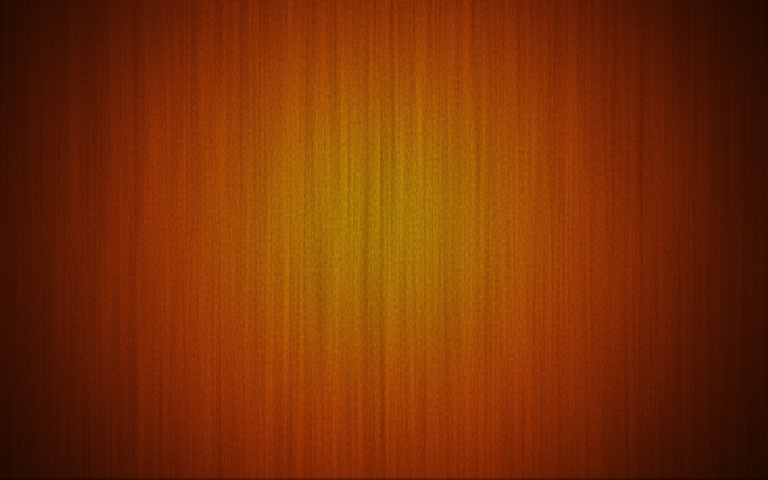
Write a WebGL 2 fragment shader that draws this background.

```glsl
#version 300 es
precision highp float;
// Polished amber wood: fine vertical grain, a golden central glow and a dark vignette.

#define GLOW_CENTER vec2(0.495, 0.545)
#define VIGNETTE_CENTER vec2(0.492, 0.51)
#define GLOW_RADIUS 0.34
#define VIGNETTE_RADIUS 0.69
#define VIGNETTE_POWER 4.3
#define PEAK_RED 0.66
#define STREAK_STRENGTH 0.17
#define SPECKLE_STRENGTH 0.13
#define SEAM_STRENGTH 0.16

uniform vec2 u_resolution;
out vec4 fragColor;

// Pseudo-random unit vector for a lattice cell
vec2 cellGradient(vec2 cell) {
    vec3 h = fract(cell.xyx * vec3(0.1031, 0.1030, 0.0973));
    h += dot(h, h.yzx + 33.33);
    float angle = 6.2832 * fract((h.x + h.y) * h.z);
    return vec2(cos(angle), sin(angle));
}

// Gradient noise, roughly -0.7 to 0.7
float gradientNoise(vec2 p) {
    vec2 cell = floor(p);
    vec2 f = p - cell;
    vec2 blend = f * f * f * (f * (f * 6.0 - 15.0) + 10.0);
    vec2 e = vec2(1.0, 0.0);
    float a = dot(cellGradient(cell), f);
    float b = dot(cellGradient(cell + e.xy), f - e.xy);
    float c = dot(cellGradient(cell + e.yx), f - e.yx);
    float d = dot(cellGradient(cell + e.xx), f - e.xx);
    return mix(mix(a, b, blend.x), mix(c, d, blend.x), blend.y);
}

// Long vertical fibres summed over several widths
float woodStreaks(vec2 p) {
    float sum = 0.0;
    vec2 scale = vec2(22.0, 0.7);
    float weight = 0.28;
    for (int i = 0; i < 4; i++) {
        sum += weight * gradientNoise(p * scale + 17.3 * float(i + 1));
        scale *= vec2(2.1, 1.7);
        weight *= 1.3;
    }
    return sum;
}

// Smooth light falloff, with gold in the middle and red towards the rim
vec3 woodLight(vec2 uv, vec2 aspect) {
    float rim = length((uv - VIGNETTE_CENTER) * aspect);
    float core = length((uv - GLOW_CENTER) * aspect) / GLOW_RADIUS;
    float red = PEAK_RED / (1.0 + pow(rim / VIGNETTE_RADIUS, VIGNETTE_POWER));
    float greenRatio = 0.275 + 0.435 * exp(-core * core);
    return vec3(red, red * greenRatio, red * 0.038);
}

void main() {
    vec2 uv = gl_FragCoord.xy / u_resolution;
    vec2 aspect = vec2(u_resolution.x / u_resolution.y, 1.0);
    vec2 p = uv * aspect;
    vec3 color = woodLight(uv, aspect);

    // Fibres and short speckles
    float streaks = woodStreaks(p);
    float speckle = gradientNoise(p * vec2(230.0, 130.0) + 5.7);
    float grain = STREAK_STRENGTH * streaks + SPECKLE_STRENGTH * speckle;
    color *= 1.0 + grain * vec3(1.0, 1.35, 1.2);

    // Dark reddish fibres gathered around the middle
    float seamOffset = (uv.x - 0.488) / 0.035;
    float fibres = smoothstep(-0.1, 0.45, gradientNoise(p * vec2(75.0, 0.9) + 41.2));
    float seam = SEAM_STRENGTH * exp(-seamOffset * seamOffset) * fibres;
    color *= 1.0 - seam * vec3(0.75, 1.25, 1.0);

    // Thin shadow along the lower edge
    color *= mix(0.65, 1.0, smoothstep(0.0, 0.007, uv.y));

    fragColor = vec4(clamp(color, 0.0, 1.0), 1.0);
}
```
